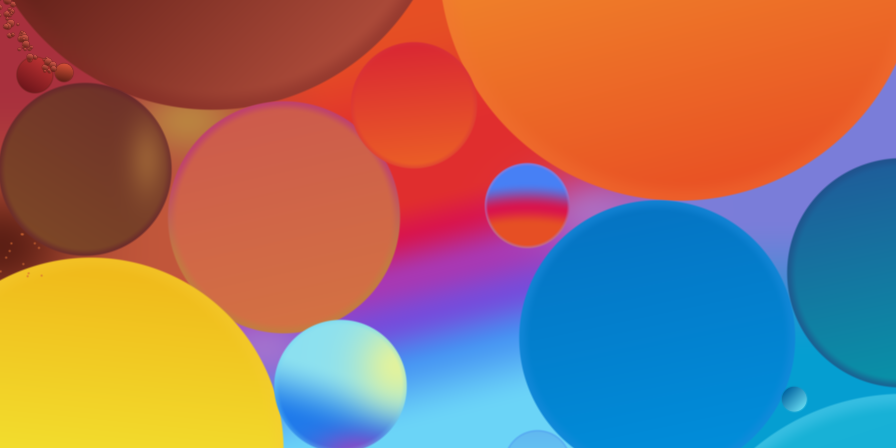
Reproduce this background procedurally as a Shadertoy shader.

```glsl
// Discs: centre x, centre y, radius (canvas height = 1)
const vec3 MAROON = vec3(0.474, 1.286, 0.531);
const vec3 ORANGE = vec3(1.516, 1.088, 0.536);
const vec3 BROWN  = vec3(0.190, 0.622, 0.193);
const vec3 SALMON = vec3(0.634, 0.515, 0.259);
const vec3 RED    = vec3(0.924, 0.765, 0.141);
const vec3 SPLIT  = vec3(1.177, 0.541, 0.095);
const vec3 BLUE   = vec3(1.467, 0.245, 0.308);
const vec3 TEAL   = vec3(2.013, 0.391, 0.256);
const vec3 YELLOW = vec3(0.203, -0.005, 0.430);
const vec3 PEARL  = vec3(0.760, 0.138, 0.148);
const vec3 DOME   = vec3(2.018, -0.400, 0.521);
const vec3 GHOST  = vec3(1.200, -0.035, 0.075);
const vec3 BEAD   = vec3(1.773, 0.109, 0.029);

const vec3 CYAN_LIGHT = vec3(0.42, 0.83, 0.97);
const vec3 SKY        = vec3(0.27, 0.57, 0.95);
const vec3 VIOLET     = vec3(0.46, 0.30, 0.86);
const vec3 PURPLE     = vec3(0.66, 0.22, 0.70);
const vec3 CRIMSON    = vec3(0.85, 0.08, 0.30);
const vec3 SCARLET    = vec3(0.88, 0.18, 0.18);
const vec3 VERMILION  = vec3(0.90, 0.31, 0.14);
const vec3 PERIWINKLE = vec3(0.48, 0.49, 0.85);
const vec3 LILAC      = vec3(0.67, 0.48, 0.80);
const vec3 AQUA       = vec3(0.02, 0.62, 0.82);
const vec3 GOLD       = vec3(0.73, 0.51, 0.25);
const vec3 UMBER      = vec3(0.36, 0.12, 0.08);

const float BAND_TILT = 0.25;
const float EDGE_BLUR = 0.003;
const int DROPLETS = 44;
const int SPECKS = 12;

float hash(float n) {
    n = fract(n * 0.1031);
    n *= n + 33.33;
    return fract(n * (n + n));
}

float glow(vec2 p, vec2 centre, vec2 size) {
    vec2 q = (p - centre) / size;
    return exp(-dot(q, q));
}

float coverage(vec2 p, vec3 disc) {
    float blur = max(EDGE_BLUR, 0.8 / iResolution.y);
    return smoothstep(blur, -blur, length(p - disc.xy) - disc.z);
}

// Position inside a disc, scaled so its edge has length 1
vec2 local(vec2 p, vec3 disc) { return (p - disc.xy) / disc.z; }

// Disc with a linear gradient along dir and a tinted rim
void paint(inout vec3 col, vec2 p, vec3 disc, vec2 dir, vec3 from, vec3 to, vec3 rim, float rimAmount) {
    vec2 q = local(p, disc);
    vec3 body = mix(from, to, clamp(0.5 + 0.5 * dot(q, dir), 0.0, 1.0));
    body = mix(body, rim, rimAmount * smoothstep(0.91, 1.0, length(q)));
    col = mix(col, body, coverage(p, disc));
}

vec3 background(vec2 p) {
    // Tilted bands from cyan up to vermilion
    float h = p.y - BAND_TILT * (p.x - 1.0);
    vec3 col = mix(CYAN_LIGHT, SKY, smoothstep(0.06, 0.24, h));
    col = mix(col, VIOLET, smoothstep(0.20, 0.32, h));
    col = mix(col, PURPLE, smoothstep(0.30, 0.41, h));
    col = mix(col, CRIMSON, smoothstep(0.40, 0.51, h));
    col = mix(col, SCARLET, smoothstep(0.49, 0.58, h));
    col = mix(col, VERMILION, smoothstep(0.70, 0.98, h));
    // Cool right side
    vec3 cool = mix(AQUA, PERIWINKLE, smoothstep(0.20, 0.52, p.y));
    col = mix(col, cool, smoothstep(1.28, 1.55, p.x));
    col = mix(col, LILAC, 0.8 * glow(p, vec2(1.32, 0.53), vec2(0.13, 0.09)));
    // Warm left side
    vec3 warm = mix(vec3(0.76, 0.34, 0.23), vec3(0.66, 0.19, 0.24), smoothstep(0.5, 0.8, p.y));
    col = mix(col, warm, smoothstep(0.75, 0.40, p.x) * smoothstep(0.25, 0.40, p.y));
    col = mix(col, GOLD, glow(p, vec2(0.42, 0.73), vec2(0.14, 0.09)));
    col = mix(col, UMBER, glow(p, vec2(0.0, 0.45), vec2(0.17, 0.13)));
    return mix(col, LILAC, 0.8 * glow(p, vec2(0.59, 0.22), vec2(0.13, 0.08)));
}

void mainImage(out vec4 fragColor, in vec2 fragCoord) {
    vec2 p = fragCoord / iResolution.y;
    vec3 col = background(p);

    // Large discs
    paint(col, p, DOME, vec2(-0.3, 0.9), AQUA, vec3(0.10, 0.70, 0.84), CYAN_LIGHT, 0.35);
    paint(col, p, GHOST, vec2(0, 1), CYAN_LIGHT, vec3(0.38, 0.72, 0.94), SKY, 0.4);
    paint(col, p, MAROON, vec2(0.7, -0.7), vec3(0.20, 0.02, 0.02), vec3(0.69, 0.30, 0.23), vec3(0.50, 0.16, 0.14), 0.5);
    paint(col, p, ORANGE, vec2(0.25, -0.97), vec3(0.96, 0.66, 0.18), vec3(0.91, 0.31, 0.14), vec3(0.95, 0.45, 0.20), 0.4);
    paint(col, p, BROWN, vec2(0.5, 0.8), vec3(0.49, 0.28, 0.15), vec3(0.43, 0.19, 0.16), vec3(0.40, 0.14, 0.17), 0.7);
    col = mix(col, GOLD, 0.5 * coverage(p, BROWN) * glow(local(p, BROWN), vec2(0.72, 0.12), vec2(0.22, 0.45)));
    paint(col, p, SALMON, vec2(0.2, -0.9), vec3(0.80, 0.35, 0.30), vec3(0.83, 0.45, 0.26),
          mix(GOLD, vec3(0.72, 0.20, 0.50), smoothstep(0.4, 0.65, p.y)), 0.65);
    paint(col, p, RED, vec2(0.1, -1), vec3(0.85, 0.15, 0.20), vec3(0.92, 0.37, 0.15), vec3(0.85, 0.20, 0.22), 0.5);
    paint(col, p, BLUE, vec2(0.2, -0.95), vec3(0.02, 0.45, 0.76), vec3(0.0, 0.56, 0.86), vec3(0.10, 0.54, 0.86), 0.6);
    paint(col, p, TEAL, vec2(0.2, -0.95), vec3(0.12, 0.36, 0.60), vec3(0.03, 0.58, 0.66), vec3(0.13, 0.30, 0.53), 0.65);
    paint(col, p, YELLOW, vec2(0.1, 1), vec3(0.96, 1.0, 0.25), vec3(0.94, 0.72, 0.10), vec3(0.96, 0.80, 0.20), 0.4);

    // Two-tone ball
    float level = local(p, SPLIT).y + 0.1 * local(p, SPLIT).x * local(p, SPLIT).x;
    vec3 upper = mix(CRIMSON, vec3(0.28, 0.50, 0.96), smoothstep(-0.06, 0.55, level));
    vec3 ball = mix(VERMILION, upper, smoothstep(-0.45, -0.02, level));
    paint(col, p, SPLIT, vec2(0), ball, ball, LILAC, 0.6);

    // Pearl with blue base and pale right side
    vec2 q = local(p, PEARL);
    vec3 pearl = mix(vec3(0.12, 0.48, 0.92), vec3(0.55, 0.88, 0.94), smoothstep(-0.75, 0.25, q.y + 0.3 * q.x));
    pearl = mix(pearl, vec3(0.88, 0.95, 0.62), glow(q, vec2(0.85, 0.30), vec2(0.60, 0.65)));
    pearl = mix(pearl, vec3(0.52, 0.30, 0.78), glow(q, vec2(0.25, -1.0), vec2(0.60, 0.32)));
    paint(col, p, PEARL, vec2(0), pearl, pearl, CYAN_LIGHT, 0.3);

    // Small beads and a chain of droplets
    paint(col, p, BEAD, vec2(0.7, -0.7), vec3(0.0, 0.38, 0.62), vec3(0.40, 0.85, 0.94), AQUA, 0.5);
    paint(col, p, vec3(0.078, 0.833, 0.041), vec2(0.5, 0.8), vec3(0.42, 0.08, 0.10), vec3(0.75, 0.20, 0.20), UMBER, 0.5);
    paint(col, p, vec3(0.143, 0.838, 0.021), vec2(0.2, 1), UMBER, vec3(0.85, 0.32, 0.22), UMBER, 0.6);
    for (int i = 0; i < DROPLETS; i++) {
        float n = float(i), t = n / float(DROPLETS);
        vec2 centre = vec2(0.012 + 0.125 * t * t, 1.0 - 0.17 * t) + 0.035 * (vec2(hash(n + 1.7), hash(n + 71.3)) - 0.5);
        float radius = mix(0.003, 0.009, pow(hash(n + 151.9), 3.0));
        paint(col, p, vec3(centre, radius), vec2(0.3, 0.95), UMBER, vec3(0.85, 0.36, 0.30), UMBER, 0.7);
    }
    for (int i = 0; i < SPECKS; i++) {
        float n = float(i);
        vec2 centre = vec2(0.11 * hash(n + 211.1), 0.38 + 0.10 * hash(n + 307.7));
        col = mix(col, vec3(0.85, 0.42, 0.20), 0.7 * coverage(p, vec3(centre, 0.002)));
    }
    fragColor = vec4(col, 1.0);
}
```
